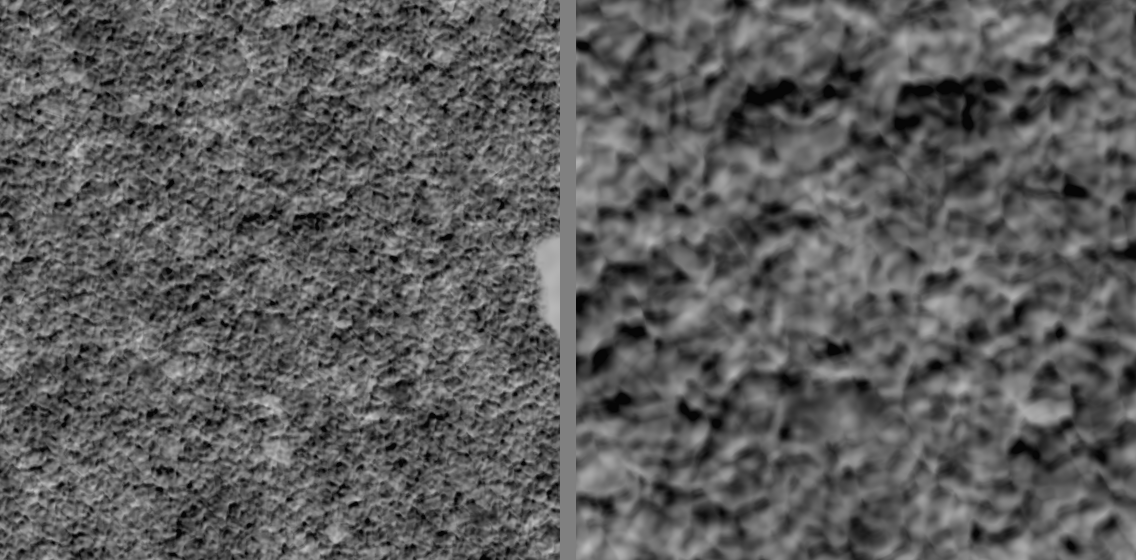
Left, the full canvas; right, a detail of the centre.
Write a Shadertoy shader that draws this texture.

```glsl
// Rough grey soil in low light: crumbs of two sizes form a height field,
// lit from the lower right by differences of height, with short cast shadows,
// mottled tone, smooth stones, a pale patch at the right edge and hairlines.

#define CRUMB_SCALE 57.0
#define GRIT_SCALE 108.0
#define STONE_SCALE 12.0
#define BASE_GREY 0.38
#define RELIEF_GAIN 0.36
#define SHADOW_GAIN 0.30
#define LIGHT_STEP 0.0036
#define SHADOW_STEP 0.0038
#define PATCH_GREY 0.68
#define SCRATCHES 8

const vec2 LIGHT_DIR = vec2(0.35, -0.94);

float hash(vec2 p) {
    return fract(sin(dot(p, vec2(127.1, 311.7))) * 43758.5453);
}

vec2 hash2(vec2 p) {
    return vec2(hash(p), hash(p + vec2(37.3, 17.9)));
}

// Gradient noise, roughly -0.6 to 0.6
float corner(vec2 cell, vec2 offset, vec2 f) {
    float angle = 6.2832 * hash(cell + offset);
    return dot(vec2(cos(angle), sin(angle)), f - offset);
}

float noise(vec2 p) {
    vec2 cell = floor(p), f = fract(p);
    vec2 u = f * f * f * (f * (f * 6.0 - 15.0) + 10.0);
    float low = mix(corner(cell, vec2(0, 0), f), corner(cell, vec2(1, 0), f), u.x);
    float high = mix(corner(cell, vec2(0, 1), f), corner(cell, vec2(1, 1), f), u.x);
    return mix(low, high, u.y);
}

// Rounded lumps: smooth union of domes, creased where they meet
float lumps(vec2 p) {
    vec2 cell = floor(p), f = fract(p);
    float sum = 0.0;
    for (int y = -1; y <= 1; y++)
    for (int x = -1; x <= 1; x++) {
        vec2 o = vec2(x, y);
        vec2 d = o + hash2(cell + o) - f;
        float lift = 0.35 * hash(cell + o + 71.7);
        sum += exp(-11.0 * (dot(d, d) - lift));
    }
    return log(sum + 1e-5) / 11.0;
}

// Axes along and towards the light
vec2 turn(vec2 p) {
    return vec2(dot(p, vec2(0.94, 0.35)), dot(p, vec2(-0.35, 0.94)));
}

// Height of the ground
float height(vec2 p) {
    vec2 q = turn(p) * vec2(0.97, 1.0);
    q += 0.005 * vec2(noise(p * 33.0), noise(p * 33.0 + 19.3));
    return 0.9 * lumps(q * CRUMB_SCALE)
         + 0.6 * lumps(q * GRIT_SCALE + 40.5)
         + 0.7 * noise(q * 27.0 + 7.1)
         + 0.3 * noise(q * 120.0 + 3.7);
}

// Sparse stones and hollows: x is the cover, y the change of tone
vec2 stones(vec2 p) {
    p = p * STONE_SCALE + 0.25 * vec2(noise(p * 40.0), noise(p * 40.0 + 5.5));
    vec2 cell = floor(p), result = vec2(0.0);
    for (int y = -1; y <= 1; y++)
    for (int x = -1; x <= 1; x++) {
        vec2 id = cell + vec2(x, y);
        vec2 d = p - id - hash2(id + 11.0);
        float present = step(0.62, hash(id + 23.0));
        float radius = mix(0.14, 0.4, hash(id + 31.0));
        float cover = present * (1.0 - smoothstep(0.5, 1.0, length(d * vec2(0.85, 1.15)) / radius));
        float tone = mix(-0.16, 0.2, hash(id + 43.0)) + 0.12 * dot(d, LIGHT_DIR) / radius;
        if (cover > result.x) result = vec2(cover, tone * cover);
    }
    return result;
}

// Thin pale hairlines, each a short random segment
float scratches(vec2 p, float pixel) {
    float mark = 0.0;
    for (int i = 0; i < SCRATCHES; i++) {
        vec2 seed = vec2(float(i) * 3.1 + 2.0, 8.3);
        float angle = mix(-0.8, 0.9, hash(seed + 5.0));
        float len = mix(0.02, 0.08, hash(seed + 9.0));
        vec2 dir = vec2(cos(angle), sin(angle));
        vec2 d = p - hash2(seed);
        d -= dir * clamp(dot(d, dir), 0.0, len);
        float line = 1.0 - smoothstep(0.0003, 0.0006 + pixel, length(d));
        mark = max(mark, line * mix(0.2, 1.0, hash(seed + 13.0)));
    }
    return mark;
}

void mainImage(out vec4 fragColor, in vec2 fragCoord) {
    float side = min(iResolution.x, iResolution.y);
    vec2 p = fragCoord / side;

    // Slope towards the light, with softened highlights
    float slope = height(p - LIGHT_DIR * LIGHT_STEP) - height(p + LIGHT_DIR * LIGHT_STEP);
    slope = slope > 0.0 ? slope / (1.0 + 0.6 * slope) : slope;

    // Shadow from higher ground on the lit side
    float ground = height(p), shadow = 0.0;
    for (int i = 1; i <= 3; i++) {
        float reach = SHADOW_STEP * float(i);
        shadow = max(shadow, height(p + LIGHT_DIR * reach) - ground - 0.2 - 8.0 * reach);
    }

    // Mottled ground tone, calmer over the stones
    vec2 stone = stones(p), q = turn(p);
    float stain = 0.15 * noise(q * 7.0) + 0.2 * noise(q * 22.0 + 2.3);
    stain += 0.2 * noise(q * 58.0 + 6.1) + 0.12 * noise(q * 110.0 + 9.4);
    float relief = RELIEF_GAIN * slope - SHADOW_GAIN * shadow;
    float grey = BASE_GREY + stain + relief * (1.0 - 0.6 * stone.x) + stone.y;
    grey += 0.1 * scratches(p, 1.0 / side);

    // Pale patch cut by the right edge
    vec2 d = p - vec2(1.02, 0.487);
    d.x += 0.12 * d.y + 0.012 * noise(p * 40.0);
    float edge = length(max(abs(d) - vec2(0.01, 0.052), 0.0)) - 0.046;
    float cover = 1.0 - smoothstep(-0.015, 0.012, edge);
    grey = mix(grey, PATCH_GREY + 0.06 * noise(p * 30.0), cover);

    fragColor = vec4(vec3(clamp(grey, 0.025, 0.85)), 1.0);
}
```
